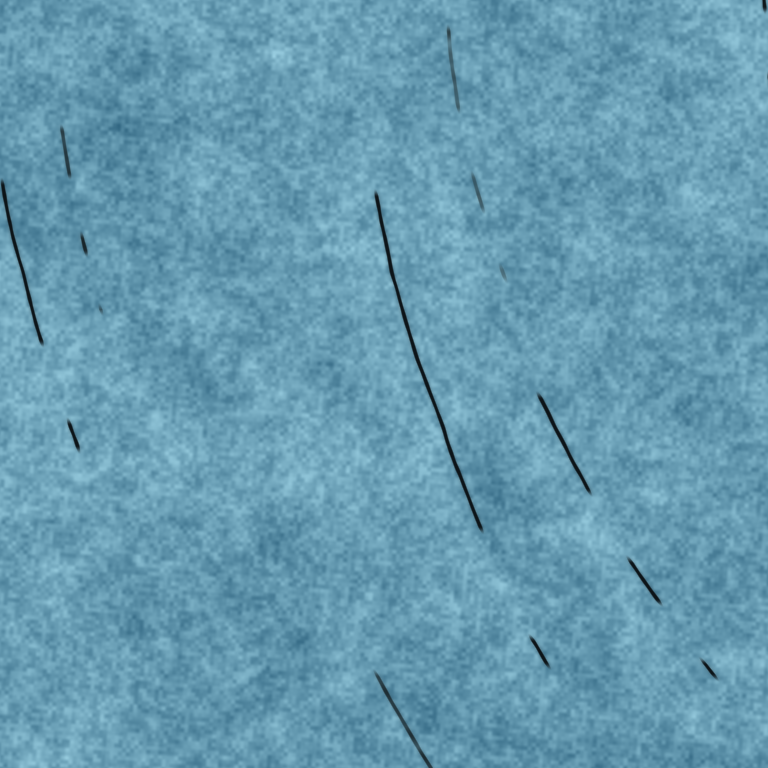
Write a Shadertoy shader that draws this texture.

```glsl
// Mottled blue paper or ice with thin dark cracks running down to the right.
// The ground is a sum of value noise octaves; each crack follows a parabola
// and is split into dashes, with a soft light and dark relief beside it.

#define GROUND vec3(0.400, 0.608, 0.698)
#define TONE_STEP vec3(0.047, 0.047, 0.043)
#define CRACK_DARK vec3(0.050, 0.080, 0.095)
#define CRACK_FAINT vec3(0.170, 0.245, 0.265)
#define CRACK_HALF_WIDTH 0.0024
#define CRACK_SOFTNESS 0.0014
#define CRACK_HALO 0.28
#define CRACK_WOBBLE 0.006
#define CRACK_KINK 0.0014
#define RELIEF_LIGHT 0.85
#define RELIEF_DARK 0.50
#define LANES 7

// One crack lane: offset at the top, first dash start, its length, darkness
const vec4 lanes[LANES] = vec4[LANES](
    vec4(-0.023, 0.230, 0.224, 1.00),
    vec4( 0.065, 0.160, 0.076, 0.75),
    vec4( 0.232, 0.870, 0.160, 0.75),
    vec4( 0.460, 0.245, 0.452, 1.00),
    vec4( 0.558, 0.508, 0.140, 1.00),
    vec4( 0.580, 0.030, 0.120, 0.55),
    vec4( 0.992, -0.100, 0.120, 0.95));

float hash(vec2 p) {
    vec3 q = fract(p.xyx * 0.1031);
    q += dot(q, q.yzx + 33.33);
    return fract((q.x + q.y) * q.z);
}

// Value noise centred on zero
float noise(vec2 p) {
    vec2 cell = floor(p), f = fract(p);
    f = f * f * (3.0 - 2.0 * f);
    float low = mix(hash(cell), hash(cell + vec2(1, 0)), f.x);
    float high = mix(hash(cell + vec2(0, 1)), hash(cell + vec2(1, 1)), f.x);
    return mix(low, high, f.y) - 0.5;
}

float bell(float x) { return exp(-x * x); }

// Weak broad clouds with stronger fine grain on top
float mottle(vec2 uv) {
    mat2 turn = mat2(0.8, 0.6, -0.6, 0.8);
    vec2 p = uv * 5.0 + 40.0;
    float tone = 0.0;
    for (int i = 0; i < 6; i++) {
        float octave = float(i);
        tone += (1.2 + 0.065 * octave * octave) * noise(p);
        p = turn * p * 2.07 + 17.3;
    }
    return tone;
}

// Signed sideways distance from a lane; depth runs from top to bottom
float laneDistance(float x, float depth, float offset, float seed) {
    float bend = 1.0 + 0.43 * smoothstep(0.46, 0.56, offset);
    float path = bend * (0.05 * depth + 0.28 * depth * depth);
    float slope = bend * (0.05 + 0.56 * depth);
    float wobble = CRACK_WOBBLE * noise(vec2(depth * 11.0 + 30.0, seed * 7.3 + 5.0))
        + CRACK_KINK * noise(vec2(depth * 45.0 + 10.0, seed * 3.7 + 8.0));
    return (x - offset - path - wobble) * inversesqrt(1.0 + slope * slope);
}

// Coverage of the dashes along one lane: a dark core in a faint halo
float dashes(float side, float depth, vec4 lane, float seed) {
    float soft = max(CRACK_SOFTNESS, 0.6 / iResolution.y);
    float ragged = 1.0 + 0.25 * noise(vec2(depth * 90.0 + 15.0, seed * 4.3 + 2.0));
    float start = lane.y, len = lane.z, cover = 0.0;
    bool isLong = len > 0.2;
    int count = isLong ? 2 : 3;
    for (int k = 0; k < count; k++) {
        float inside = min(depth - start, start + len - depth);
        float taper = smoothstep(0.0, 0.012, inside);
        float halfWidth = CRACK_HALF_WIDTH * ragged * mix(0.6, 1.0, taper);
        float core = 1.0 - smoothstep(halfWidth - soft, halfWidth + soft, abs(side));
        float halo = CRACK_HALO * bell(side / 0.0038);
        cover = max(cover, max(core, halo) * taper);
        start += len + 0.05 + 0.17 * len;
        len = isLong ? 0.05 : len * 0.5;
    }
    return cover;
}

void mainImage(out vec4 fragColor, in vec2 fragCoord) {
    vec2 uv = fragCoord / iResolution.y;
    float depth = 1.0 - uv.y;
    float tone = mottle(uv) - 0.12;
    float crack = 0.0, darkness = 0.0;

    for (int i = 0; i < LANES; i++) {
        vec4 lane = lanes[i];
        float seed = float(i);
        float side = laneDistance(uv.x, depth, lane.x, seed);

        // Relief: lit on the left of the crack, shaded on its right
        float reach = smoothstep(lane.y - 0.15, lane.y + 0.10, depth)
            * (1.0 - smoothstep(lane.y + lane.z, lane.y + lane.z + 0.35, depth));
        tone += reach * lane.w * (RELIEF_LIGHT * bell((side + 0.03) / 0.032)
            - RELIEF_DARK * bell((side - 0.04) / 0.036));

        // Weak cracks fade in and out along their length
        float broken = 0.65 + 0.7 * noise(vec2(depth * 70.0 + 20.0, seed * 5.1));
        float cover = dashes(side, depth, lane, seed);
        cover *= mix(broken, 1.0, smoothstep(0.5, 1.0, lane.w));
        if (cover > crack) {
            crack = cover;
            darkness = lane.w;
        }
    }

    vec3 color = GROUND + TONE_STEP * tone;
    vec3 ink = mix(CRACK_FAINT, CRACK_DARK, smoothstep(0.4, 1.0, darkness));
    color = mix(color, ink, crack);
    fragColor = vec4(clamp(color, 0.0, 1.0), 1.0);
}
```
